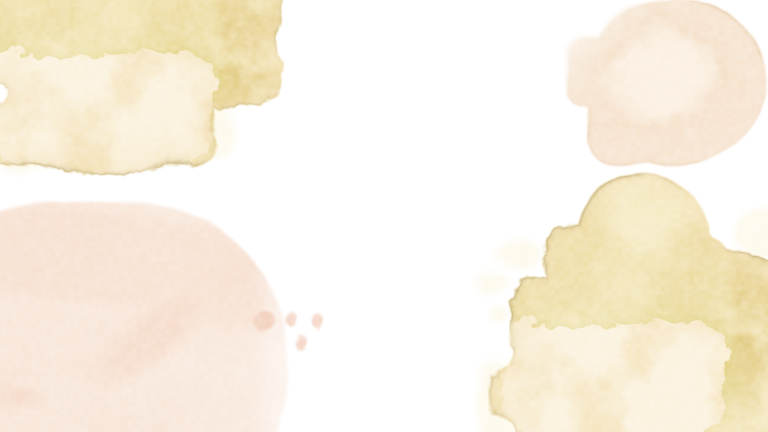
Give the GLSL for this background, as a Shadertoy shader.

```glsl
// Watercolour stains on white paper: two ochre blooms, a peach and a pink wash.
// Each stain is a union of soft shapes with a noise-warped outline; pigment
// gathers along the rim and along the ragged tide lines inside.

float hash(vec2 p) {
    p = fract(p * vec2(0.1031, 0.1137));
    p += dot(p, p.yx + 33.33);
    return fract((p.x + p.y) * p.x * 7.31);
}

float noise(vec2 p) {
    vec2 i = floor(p), f = fract(p);
    f = f * f * (3.0 - 2.0 * f);
    return mix(mix(hash(i), hash(i + vec2(1, 0)), f.x),
               mix(hash(i + vec2(0, 1)), hash(i + vec2(1, 1)), f.x), f.y);
}

float fbm(vec2 p) {
    float sum = 0.0, amp = 0.533;
    for (int i = 0; i < 4; i++) {
        sum += amp * noise(p + 40.0);
        p = mat2(1.6, 1.2, -1.2, 1.6) * p + 7.3;
        amp *= 0.5;
    }
    return sum;
}

vec2 warp(vec2 p, float freq) {
    return vec2(fbm(p * freq), fbm(p * freq + 19.7)) - 0.5;
}

float box(vec2 p, vec2 centre, vec2 halfSize, float r) {
    vec2 q = abs(p - centre) - halfSize + r;
    return length(max(q, 0.0)) + min(max(q.x, q.y), 0.0) - r;
}

float oval(vec2 p, vec2 centre, vec2 radii) {
    return (length((p - centre) / radii) - 1.0) * min(radii.x, radii.y);
}

float join(float a, float b, float k) {
    float h = max(k - abs(a - b), 0.0) / k;
    return min(a, b) - h * h * k * 0.25;
}

// Soft mask of a shape: 1 inside, 0 outside
float cover(float d, float softness) {
    float w = softness + 1.0 / iResolution.y;
    return 1.0 - smoothstep(-w, w, d);
}

// Thin uneven pigment line just inside an outline
float rim(float d, vec2 p) {
    return exp(-abs(d + 0.003) * 280.0) * smoothstep(0.25, 0.7, fbm(p * 9.0 + 3.0));
}

// Ochre pigment with a pale pocket, an olive tide line and a golden flank
vec3 ochre(vec2 p, float body) {
    float pocket = box(p + warp(p, 13.0) * 0.10 + warp(p, 50.0) * 0.03,
                       vec2(0.235, 0.730), vec2(0.255, 0.140), 0.08);
    float cloud = fbm(p * 7.0 + 5.0);
    vec3 col = mix(vec3(0.97, 0.93, 0.80), vec3(0.94, 0.885, 0.69), smoothstep(0.25, 0.75, cloud));
    float flank = exp(-dot((p - vec2(0.56, 0.88)) / vec2(0.11, 0.19),
                           (p - vec2(0.56, 0.88)) / vec2(0.11, 0.19)));
    col = mix(col, vec3(0.89, 0.80, 0.53), flank * smoothstep(0.2, 0.7, fbm(p * 15.0)));
    float outside = smoothstep(-0.003, 0.003, pocket);
    float tide = outside * exp(-max(pocket, 0.0) * 38.0) * smoothstep(0.72, 0.82, p.y + p.x * 0.2);
    col = mix(col, vec3(0.89, 0.84, 0.55), tide * (0.25 + 0.7 * cloud));
    vec3 pale = mix(vec3(0.985, 0.955, 0.885), vec3(0.965, 0.905, 0.77),
                    smoothstep(0.40, 0.75, fbm(p * 10.0 + 31.0)));
    col = mix(pale, col, outside);
    col = mix(col, vec3(0.95, 0.87, 0.70), 0.5 * exp(body * 28.0));
    return mix(col, vec3(0.76, 0.69, 0.47), 0.75 * rim(body, p));
}

void mainImage(out vec4 fragColor, in vec2 fragCoord) {
    vec2 p = fragCoord / iResolution.xy * vec2(16.0 / 9.0, 1.0);
    vec2 rough = p + warp(p, 11.0) * 0.035 + warp(p, 60.0) * 0.012;
    vec2 smoothP = p + warp(p, 8.0) * 0.022;
    vec3 col = vec3(1.0);

    // Faint bleeding washes beside the stains
    float bleed = min(oval(rough, vec2(0.50, 0.70), vec2(0.05, 0.06)),
                      oval(rough, vec2(0.05, 0.63), vec2(0.06, 0.03)));
    bleed = min(bleed, oval(rough, vec2(1.20, 0.41), vec2(0.05, 0.03)));
    bleed = min(bleed, oval(rough, vec2(1.155, 0.275), vec2(0.022, 0.018)));
    bleed = min(bleed, oval(rough, vec2(1.14, 0.345), vec2(0.03, 0.02)));
    bleed = min(bleed, oval(rough, vec2(1.76, 0.46), vec2(0.06, 0.06)));
    bleed = min(bleed, oval(rough, vec2(1.15, 0.06), vec2(0.05, 0.10)));
    col = mix(col, vec3(0.99, 0.965, 0.89), 0.6 * cover(bleed, 0.012));

    // Upper left ochre bloom, with two bites out of its outline
    float d = box(rough, vec2(0.227, 0.861), vec2(0.273, 0.243), 0.05);
    d = min(d, box(rough, vec2(0.498, 0.942), vec2(0.153, 0.197), 0.07));
    d = join(d, oval(rough, vec2(0.25, 0.676), vec2(0.185, 0.080)), 0.03);
    d = max(d, 0.060 - length(rough - vec2(0.695, 0.896)));
    d = max(d, 0.025 - length(rough - vec2(-0.01, 0.785)));
    col = mix(col, ochre(p, d), cover(d, 0.002));

    // Lower right ochre bloom
    d = length(smoothP - vec2(1.488, 0.449)) - 0.15;
    d = min(d, box(rough, vec2(1.46, 0.206), vec2(0.205, 0.271), 0.05));
    d = min(d, box(rough, vec2(1.52, 0.10), vec2(0.335, 0.26), 0.04));
    d = join(d, oval(rough, vec2(1.227, 0.085), vec2(0.10, 0.075)), 0.02);
    d = join(d, oval(rough, vec2(1.667, 0.26), vec2(0.21, 0.16)), 0.04);
    col = mix(col, ochre(p - vec2(1.185, -0.625), d), cover(d, 0.002));

    // Upper right peach stain, its upper left side fading out
    d = oval(smoothP, vec2(1.5625, 0.81), vec2(0.213, 0.195));
    d = join(d, length(smoothP - vec2(1.424, 0.676)) - 0.063, 0.05);
    d = min(d, box(smoothP, vec2(1.40, 0.83), vec2(0.085, 0.08), 0.03));
    float inner = oval(p + warp(p, 14.0) * 0.09, vec2(1.53, 0.83), vec2(0.15, 0.12));
    vec3 peach = mix(vec3(0.985, 0.945, 0.895), vec3(0.97, 0.905, 0.835), smoothstep(-0.04, 0.01, inner));
    peach = mix(peach, vec3(0.95, 0.86, 0.75), 0.6 * exp(-abs(inner) * 40.0) * fbm(p * 12.0));
    float fade = smoothstep(-0.72, -0.50, p.x - p.y - 1.08);
    peach = mix(peach, vec3(0.90, 0.79, 0.65), 0.6 * rim(d, p) * fade);
    col = mix(col, peach, cover(d, mix(0.015, 0.002, fade)) * mix(0.5, 1.0, fade));

    // Lower left pink wash with darker brush passes
    d = box(smoothP, vec2(0.215, 0.139), vec2(0.447, 0.389), 0.347);
    vec3 pink = mix(vec3(0.985, 0.935, 0.895), vec3(0.97, 0.90, 0.85), fbm(p * 5.0));
    float band = 1.0 - smoothstep(0.08, 0.13, abs(smoothP.y - 0.42 + 0.25 * p.x * p.x));
    vec2 q = mat2(0.80, -0.60, 0.60, 0.80) * (smoothP - vec2(0.36, 0.225));
    float brush = max(band * 0.6, cover(oval(q, vec2(0), vec2(0.15, 0.055)), 0.025));
    brush = max(brush, cover(oval(smoothP, vec2(0.03, 0.08), vec2(0.06, 0.025)), 0.015));
    pink = mix(pink, vec3(0.965, 0.865, 0.80), 0.75 * brush);
    col = mix(col, pink, cover(d, 0.005) * mix(1.0, 0.55, smoothstep(0.57, 0.65, p.x)));

    // Rim blot and three stray drops
    float drops = length(smoothP - vec2(0.613, 0.255)) - 0.023;
    for (int i = 0; i < 3; i++) {
        float a = 0.44 + 2.094 * float(i);
        vec2 centre = vec2(0.701, 0.241) + 0.036 * vec2(cos(a), sin(a));
        drops = min(drops, oval(p + warp(p, 45.0) * 0.015, centre, vec2(0.012, 0.017)));
    }
    col = mix(col, vec3(0.95, 0.82, 0.75), 0.8 * cover(drops, 0.003));

    // Paper grain, strongest where pigment lies
    col -= (1.0 - col) * 0.35 * (fbm(p * 90.0) - 0.5);
    fragColor = vec4(clamp(col, 0.0, 1.0), 1.0);
}
```
